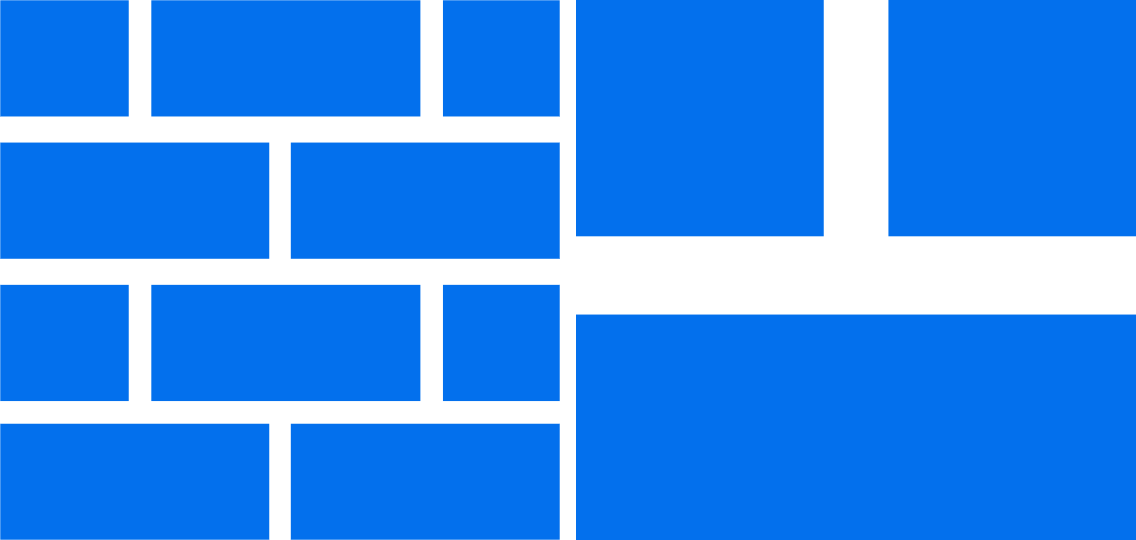
Left, the full canvas; right, a detail of the centre.
Reproduce this pattern procedurally as a Shadertoy shader.

```glsl
// Flat blue brick wall with white joints: four courses in running bond.
// Each course repeats one box along x; alternate courses are offset, and
// box distances give edge coverage. The lowest course sits slightly higher.

const vec3 BRICK_COLOR = vec3(0.01, 0.44, 0.93);
const vec3 JOINT_COLOR = vec3(1.0);

// Sizes are fractions of the canvas width (x) or height (y).
const int COURSES = 4;
const vec2 BRICK_SIZE = vec2(0.4805, 0.2152);
const float COURSE_PITCH = 0.2635;
const float LAST_COURSE_LIFT = 0.0063;
const vec2 BRICK_PITCH = vec2(0.5208, 0.5190);  // even, odd courses
const vec2 BRICK_START = vec2(0.2702, 0.0003);  // even, odd courses
const vec2 EDGE_INSET = vec2(0.0005, 0.0005);   // thin pale rim of the canvas

// Linear edge coverage of a box, given its half size and the pixel size.
float boxCoverage(vec2 p, vec2 halfSize, vec2 pixel) {
    vec2 inside = clamp((halfSize - abs(p)) / pixel + 0.5, 0.0, 1.0);
    return inside.x * inside.y;
}

// One course of repeated bricks, counted from the top.
float courseCoverage(vec2 uv, int course, vec2 pixel) {
    bool odd = course % 2 == 1;
    float pitch = odd ? BRICK_PITCH.y : BRICK_PITCH.x;
    float start = odd ? BRICK_START.y : BRICK_START.x;
    float lift = course == COURSES - 1 ? LAST_COURSE_LIFT : 0.0;
    float top = EDGE_INSET.y + float(course) * COURSE_PITCH - lift;

    vec2 center = vec2(start, top) + 0.5 * BRICK_SIZE;
    vec2 p = uv - center;
    p.x -= pitch * floor(p.x / pitch + 0.5);
    return boxCoverage(p, 0.5 * BRICK_SIZE, pixel);
}

void mainImage(out vec4 fragColor, in vec2 fragCoord) {
    vec2 pixel = 1.0 / iResolution.xy;
    vec2 uv = fragCoord * pixel;
    uv.y = 1.0 - uv.y;  // count courses downwards

    float brick = 0.0;
    for (int course = 0; course < COURSES; course++) {
        brick = max(brick, courseCoverage(uv, course, pixel));
    }

    // Trim the wall to its rim
    brick = min(brick, boxCoverage(uv - 0.5, 0.5 - EDGE_INSET, pixel));

    fragColor = vec4(mix(JOINT_COLOR, BRICK_COLOR, brick), 1.0);
}
```
